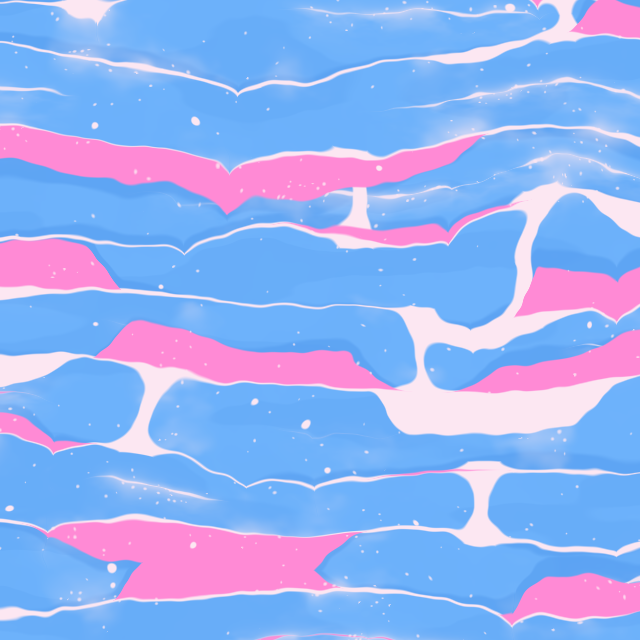
This texture is drawn by a Shadertoy shader. Its source:

```glsl
// Poured marbled paint: wavy blue layers parted by pink bands and cream veins.
// Each row is a scalloped curve with varying pink and cream thickness; cream
// columns fuse with the veins by a smooth minimum, giving rounded blue cells.

const vec3 BLUE = vec3(0.43, 0.70, 0.985);
const vec3 DEEP_BLUE = vec3(0.34, 0.62, 0.94);
const vec3 PINK = vec3(1.0, 0.54, 0.835);
const vec3 CREAM = vec3(0.99, 0.905, 0.95);

float hash(vec2 p) {
    vec3 q = fract(vec3(p.xyx) * 0.1031);
    q += dot(q, q.yzx + 33.33);
    return fract((q.x + q.y) * q.z);
}

float noise(vec2 p) {
    vec2 i = floor(p), f = fract(p);
    f = f * f * (3.0 - 2.0 * f);
    return mix(mix(hash(i), hash(i + vec2(1, 0)), f.x),
               mix(hash(i + vec2(0, 1)), hash(i + vec2(1, 1)), f.x), f.y);
}

float fbm(vec2 p) {
    float sum = 0.0, amp = 0.5;
    for (int k = 0; k < 4; k++) {
        sum += amp * noise(p);
        p = p * 2.03 + 17.3;
        amp *= 0.5;
    }
    return sum;
}

// Height of a row: broad swell plus arches that meet in downward cusps
float rowHeight(float x, float row) {
    float arch = sqrt(abs(2.0 * noise(vec2(x * 4.5 + 31.0, row * 0.6 + 40.0)) - 1.0) + 0.004);
    float swell = noise(vec2(x * 2.3 + 7.0, row * 0.5 + 60.0)) - 0.5;
    float amp = mix(0.04, 0.10, clamp(row / 8.0, 0.0, 1.0));
    return (row + 0.35) * 0.125 + amp * (arch - 0.6) + 0.06 * swell;
}

float smoothMin(float a, float b, float k) {
    float h = max(k - abs(a - b), 0.0) / k;
    return min(a, b) - h * h * k * 0.25;
}

float cover(float d, float soft) {
    return 1.0 - smoothstep(-soft, soft, d);
}

// Small round droplets, one candidate per grid cell
float droplets(vec2 p, float scale, float chance, float soft) {
    vec2 cell = floor(p * scale);
    vec2 center = 0.3 + 0.4 * vec2(hash(cell + 3.1), hash(cell + 8.7));
    float radius = mix(0.08, 0.28, hash(cell + 5.5));
    float d = (length(fract(p * scale) - center) - radius) / scale;
    return cover(d, soft) * step(hash(cell + 50.0), chance);
}

void mainImage(out vec4 fragColor, in vec2 fragCoord) {
    vec2 uv = fragCoord / iResolution.y;
    float soft = max(0.0018, 0.8 / iResolution.y);

    // Fluid drift and slightly ragged edges
    vec2 p = uv + 0.05 * (vec2(fbm(uv * vec2(5, 7)), fbm(uv * vec2(5, 8) + 20.0)) - 0.47);
    p += 0.005 * (vec2(noise(uv * 45.0), noise(uv * 40.0 + 9.0)) - 0.5);

    float veins = 1.0, columns = 1.0, pinkBands = 1.0;
    float shade = 0.0, haze = 0.0, streak = 0.0, thread = 0.0;
    float below = rowHeight(p.x, -2.0);

    for (int i = -1; i < 10; i++) {
        float row = float(i);
        float height = rowHeight(p.x, row);
        float slope = (rowHeight(p.x + 0.002, row) - height) / 0.002;
        float stretch = inversesqrt(1.0 + min(slope * slope, 9.0));
        float side = hash(vec2(row, 4.0)) < 0.3 ? -1.0 : 1.0;
        float s = (p.y - height) * side;

        // Pink on one side of the curve, cream on the other
        float pinkWidth = 0.062 * smoothstep(0.46, 0.62, noise(vec2(p.x * 3.0 + 5.0, row * 7.3 + 90.0)));
        pinkWidth *= 0.75 + 0.5 * noise(vec2(p.x * 11.0, row * 3.7));
        float creamWidth = 0.008 * noise(vec2(p.x * 9.0, row * 5.1 + 12.0)) - 0.0005
            + 0.055 * smoothstep(0.58, 0.84, noise(vec2(p.x * 2.7 + 2.0, row * 9.7 + 30.0)));
        pinkBands = min(pinkBands, max(-s, s - pinkWidth + 0.004) * stretch);
        veins = min(veins, max(s - 0.002, -s - creamWidth) * stretch);

        // Deeper blue layer resting against the band
        float layer = 0.035 * noise(vec2(p.x * 6.0, row * 4.3 + 70.0)) - 0.006;
        shade = max(shade, cover(max(-s, s - pinkWidth - layer), 0.004));

        // Slanted cream column closing the cell beneath this row
        float wall = hash(vec2(row, 21.0)) + 0.3 * (p.y - height) * (hash(vec2(row, 6.0)) - 0.5);
        float column = abs(p.x - wall) - 0.004 - 0.008 * hash(vec2(row, 15.0));
        column = max(column, max(p.y - height, below - p.y));
        if (hash(vec2(row, 33.0)) < 0.72) columns = min(columns, column);

        // Broken streak with a pale veil inside the cell
        float middle = mix(below, height, 0.5) + 0.025 * (fbm(vec2(p.x * 8.0, row * 6.0)) - 0.5);
        float q = p.y - middle;
        float run = smoothstep(0.48, 0.68, noise(vec2(p.x * 4.0 + 11.0, row * 8.9 + 55.0)));
        float veil = exp(-abs(q) / (q > 0.0 ? 0.007 : 0.020));
        haze = max(haze, run * veil * smoothstep(0.2, 0.65, fbm(p * vec2(14, 35))));
        float line = abs(q) - 0.005 * run * noise(vec2(p.x * 28.0, row)) + 0.0008;
        streak = max(streak, cover(line, soft) * run);
        thread = max(thread, cover(line, soft) * run * step(hash(vec2(row, 77.0)), 0.25));
        below = height;
    }
    float cream = smoothMin(veins, columns, 0.05);

    // Blue ground with soft tonal layers
    float tone = smoothstep(0.55, 0.60, noise(p * vec2(5, 20) + 3.0));
    vec3 color = mix(BLUE, DEEP_BLUE, 0.22 * tone + 0.10 * fbm(p * 9.0));
    color = mix(color, DEEP_BLUE, 0.65 * shade);

    // Pale veils, streaks and feathered cream
    float feather = exp(-max(cream, 0.0) * 45.0) * smoothstep(0.52, 0.8, fbm(p * vec2(7, 10) + 44.0));
    color = mix(color, CREAM, clamp(0.6 * haze + 0.7 * feather, 0.0, 0.85));
    color = mix(color, mix(CREAM, PINK, thread), 0.9 * streak);

    // Veins, bands and spatter
    color = mix(color, CREAM, cover(cream, soft));
    color = mix(color, PINK, cover(pinkBands, soft));
    float spray = 0.015 + 0.3 * haze + 0.25 * feather;
    color = mix(color, CREAM, 0.8 * droplets(p, 110.0, spray, soft));
    color = mix(color, CREAM, droplets(p + 0.37, 32.0, 0.012, soft));
    fragColor = vec4(color, 1.0);
}
```
